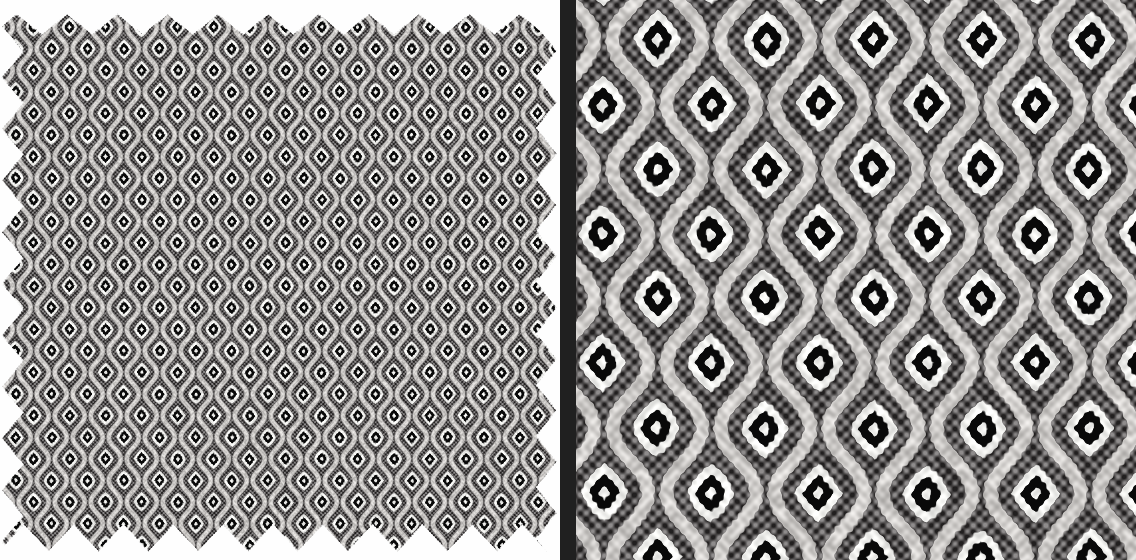
Left: the whole. Right: its middle third, enlarged.
Write a Shadertoy shader that draws this pattern.

```glsl
// A woven swatch with pinked edges on white: pale ogee waves over a dark ground,
// with a staggered diamond eye in every cell. Waves in antiphase form the cells;
// a sine weave and smoothed thread noise break up the edges and the tones.

const float PI = 3.14159265;
const vec2  ORIGIN = vec2(0.5104, 0.4889);   // centre of one eye
const float COLUMN = 0.03216;                // spacing of wave columns
const float ROW = 0.0771;                    // height of one ogee
const float SWING = 0.0106;                  // wave amplitude
const float BAND = 0.0040;                   // half width of a pale wave
const vec2  EYE = vec2(0.0148, 0.0180);      // half size of the diamond
const float RING_OUT = 0.63;                 // black ring, relative to EYE
const float RING_IN = 0.23;
const float THREAD = 0.0036;                 // thread pitch
const float FRAY = 0.0008;                   // raggedness of woven edges
const vec3  PAPER = vec3(0.995);
const vec3  INK = vec3(0.035);
const vec3  GROUND_LOW = vec3(0.13, 0.12, 0.12);
const vec3  GROUND_HIGH = vec3(0.56, 0.55, 0.55);
const vec3  PALE = vec3(0.81, 0.80, 0.79);
const vec3  WHITE = vec3(0.94, 0.94, 0.93);

float hash(vec2 p) {
    p = fract(p * vec2(0.1031, 0.1137));
    p += dot(p, p.yx + 33.33);
    return fract((p.x + p.y) * p.x * 7.31);
}

float threadNoise(vec2 p) {
    vec2 i = floor(p), f = fract(p);
    f = f * f * (3.0 - 2.0 * f);
    float low = mix(hash(i), hash(i + vec2(1, 0)), f.x);
    float high = mix(hash(i + vec2(0, 1)), hash(i + vec2(1, 1)), f.x);
    return mix(low, high, f.y);
}

float cover(float d, float blur) {
    return 1.0 - smoothstep(-blur, blur, d);
}

// Distance to the nearest wave centreline
float waveDistance(vec2 p) {
    float phase = 2.0 * PI * p.y / ROW;
    float slope = SWING * 2.0 * PI / ROW * sin(phase);
    float nearest = 1.0;
    for (int k = -1; k <= 1; k++) {
        float c = floor(p.x / COLUMN) + float(k);
        float side = 1.0 - 2.0 * mod(c, 2.0);
        float x = (c + 0.5) * COLUMN + side * SWING * cos(phase);
        nearest = min(nearest, abs(p.x - x));
    }
    return nearest * inversesqrt(1.0 + slope * slope);
}

// Relative radius in the nearest eye: 1 on its rim, slightly varied per cell
float eyeRadius(vec2 p) {
    float nearest = 9.0;
    for (int k = 0; k <= 1; k++) {
        float c = floor(p.x / COLUMN) + float(k);
        float stagger = 0.5 * mod(c, 2.0);
        float r = floor(p.y / ROW - stagger + 0.5) + stagger;
        vec2 id = vec2(c, 2.0 * r) + 70.0;
        vec2 shift = vec2(hash(id), hash(id + 41.0)) - 0.5;
        vec2 q = abs(p - vec2(c * COLUMN, r * ROW) - shift * 0.0016) / EYE;
        float roundness = 0.2 + 0.4 * hash(id + 87.0);
        nearest = min(nearest, mix(q.x + q.y, length(q) * 1.12, roundness));
    }
    return nearest;
}

// Zigzag: 0 at a tooth tip, 1 in the notch
float tooth(float t, float tip, float period) {
    return 2.0 * abs(fract((t - tip) / period + 0.5) - 0.5);
}

// Signed distance to the pinked outline, negative inside
float swatchEdge(vec2 p) {
    float left = 0.004 + 0.038 * tooth(p.y, 0.954, 0.0921) - p.x;
    float right = p.x - 0.993 + 0.036 * tooth(p.y, 0.909, 0.0917);
    float top = p.y - 0.974 + 0.036 * tooth(p.x, 0.030, 0.0898);
    float bottom = 0.016 + 0.048 * tooth(p.x, 0.176, 0.0890) - p.y;
    return 0.75 * max(max(left, right), max(top, bottom));
}

void mainImage(out vec4 fragColor, in vec2 fragCoord) {
    vec2 uv = fragCoord / iResolution.xy;
    vec2 p = uv - ORIGIN;
    float blur = 0.8 / iResolution.y;

    // Weave of crossing threads
    vec2 yarn = p / THREAD;
    float weave = sin(PI * yarn.x) * sin(PI * yarn.y);
    float grain = threadNoise(yarn + 400.0) - 0.5;
    float fray = FRAY * (weave + grain);

    // Hatched ground and pale waves
    float hatch = clamp(0.47 + 0.62 * weave + 0.5 * grain, 0.0, 1.0);
    vec3 color = mix(GROUND_LOW, GROUND_HIGH, hatch);
    vec3 pale = PALE + 0.07 * weave + 0.20 * grain;
    color = mix(color, pale, cover(waveDistance(p) - BAND + fray, blur));

    // Diamond eye: white rim, black ring, white centre
    float radius = eyeRadius(p) + fray / EYE.x;
    float eyeBlur = blur / EYE.x;
    vec3 white = WHITE + 0.05 * weave + 0.16 * grain;
    color = mix(color, white, cover(radius - 1.0, eyeBlur));
    color = mix(color, INK, cover(radius - RING_OUT, eyeBlur));
    color = mix(color, white, cover(radius - RING_IN, eyeBlur));

    // Cut outline
    color = mix(PAPER, color, cover(swatchEdge(uv) + fray, blur));
    fragColor = vec4(clamp(color, 0.0, 1.0), 1.0);
}
```
